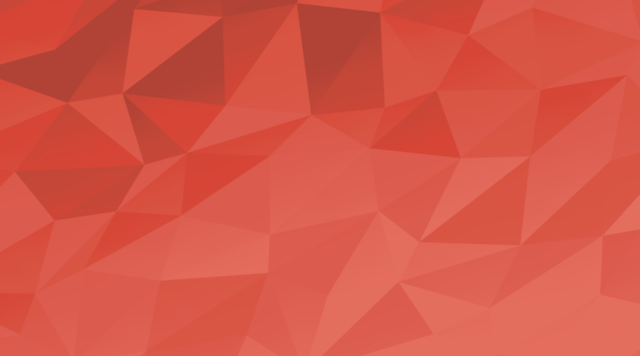
Write a Shadertoy shader that draws this background.

```glsl
// Low-poly backdrop of red facets: a sheared, jittered grid is split into
// triangles, each blended by its signed distance. Tone climbs from a dusky
// upper left to a pale coral lower right, with a random step per facet.
#define CELL vec2(0.225, 0.185)  // grid cell, in canvas heights
#define JITTER 0.72              // vertex scatter, in cells (below 1)
#define SHEAR 0.22               // rightward lean of the grid
#define UPRIGHT_BIAS 2.6         // preference for rising diagonals
#define FACET_CONTRAST 0.56      // random tone step between facets
#define TONE_SLOPE vec2(0.40, -0.65)
#define MOTTLE 0.025             // faint cloudiness inside facets
#define SOFTNESS 0.0028          // edge half-width, in canvas heights
#define SEED 17.0

vec2 hash2(vec2 p) {
    vec3 q = fract(vec3(p.xyx + SEED) * vec3(0.1031, 0.1030, 0.0973));
    q += dot(q, q.yzx + 33.33);
    return fract((q.xx + q.yz) * q.zy);
}

float gradientNoise(vec2 p) {
    vec2 i = floor(p), f = p - i;
    vec2 u = f * f * f * (f * (f * 6.0 - 15.0) + 10.0);
    vec2 e = vec2(1.0, 0.0);
    float a = dot(hash2(i) * 2.0 - 1.0, f);
    float b = dot(hash2(i + e) * 2.0 - 1.0, f - e);
    float c = dot(hash2(i + e.yx) * 2.0 - 1.0, f - e.yx);
    float d = dot(hash2(i + 1.0) * 2.0 - 1.0, f - 1.0);
    return mix(mix(a, b, u.x), mix(c, d, u.x), u.y);
}

float cross2(vec2 a, vec2 b) { return a.x * b.y - a.y * b.x; }

float area(vec2 a, vec2 b, vec2 c) { return cross2(b - a, c - a); }

// Grid vertex in canvas space
vec2 gridVertex(vec2 id) {
    vec2 v = (id + JITTER * (hash2(id) - 0.5)) * CELL;
    return v + vec2(SHEAR * v.y, 0.0);
}

// Signed distance to the line a-b, negative on its left
float edgeDistance(vec2 p, vec2 a, vec2 b) {
    return cross2(p - a, normalize(b - a));
}

// Coverage of a counter-clockwise triangle
float coverage(vec2 p, vec2 a, vec2 b, vec2 c, float soft) {
    float d = max(edgeDistance(p, a, b),
              max(edgeDistance(p, b, c), edgeDistance(p, c, a)));
    return 1.0 - smoothstep(-soft, soft, d);
}

// Tone 0..1 to colour, dusky red through vivid red to coral
vec3 toneRamp(float t) {
    vec3 c = mix(vec3(0.69, 0.26, 0.21), vec3(0.77, 0.28, 0.22), smoothstep(0.0, 0.11, t));
    c = mix(c, vec3(0.84, 0.27, 0.21), smoothstep(0.11, 0.24, t));
    c = mix(c, vec3(0.85, 0.33, 0.26), smoothstep(0.24, 0.40, t));
    c = mix(c, vec3(0.86, 0.36, 0.31), smoothstep(0.40, 0.64, t));
    return mix(c, vec3(0.895, 0.43, 0.37), smoothstep(0.64, 0.95, t));
}

void mainImage(out vec4 fragColor, in vec2 fragCoord) {
    vec2 uv = fragCoord / iResolution.xy;
    vec2 p = fragCoord / iResolution.y;
    float soft = max(SOFTNESS, 0.6 / iResolution.y);

    float baseTone = 0.5 + dot(uv - 0.5, TONE_SLOPE)
                   + MOTTLE * gradientNoise(p * vec2(9.0, 14.0));
    vec2 home = floor((p - vec2(SHEAR * p.y, 0.0)) / CELL);

    vec3 sum = vec3(0.0);
    float total = 0.0;
    for (int y = -1; y <= 1; y++)
    for (int x = -1; x <= 1; x++) {
        vec2 id = home + vec2(x, y);
        vec2 a = gridVertex(id);
        vec2 b = gridVertex(id + vec2(1.0, 0.0));
        vec2 c = gridVertex(id + 1.0);
        vec2 d = gridVertex(id + vec2(0.0, 1.0));
        vec2 tint = hash2(id + 71.0);

        // Choose a diagonal that leaves both halves unfolded
        float rising = min(area(a, b, c), area(a, c, d));
        float falling = min(area(a, b, d), area(b, c, d));
        float bias = mix(0.6, UPRIGHT_BIAS, hash2(id + 137.0).x);
        bool useRising = rising * bias > falling;

        vec2 w = useRising
            ? vec2(coverage(p, a, b, c, soft), coverage(p, a, c, d, soft))
            : vec2(coverage(p, a, b, d, soft), coverage(p, b, c, d, soft));
        vec2 tone = baseTone + FACET_CONTRAST * (tint - 0.5);
        sum += w.x * toneRamp(tone.x) + w.y * toneRamp(tone.y);
        total += w.x + w.y;
    }
    fragColor = vec4(sum / max(total, 1e-4), 1.0);
}
```
